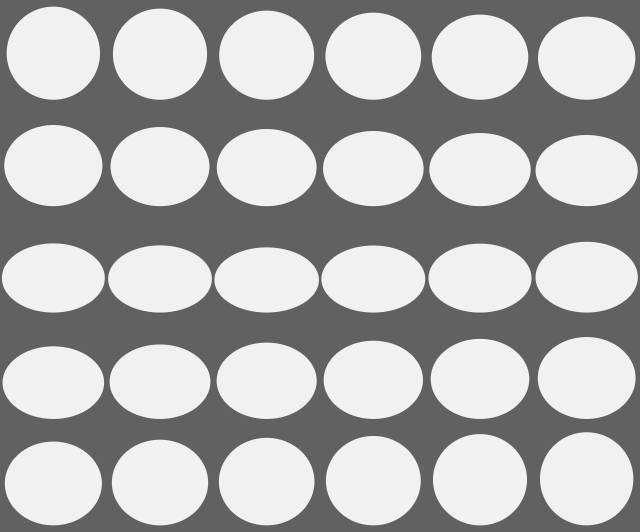
This pattern is drawn by a WebGL 1 fragment shader. Its source:

```glsl
precision highp float;

uniform vec2 u_resolution;

#define GRID vec2(6.0, 5.0)
#define ROUND_SIZE vec2(0.875, 0.875)
#define SQUASHED_SIZE vec2(0.98, 0.6125)
#define FLOOR_GAP 0.0625
#define SQUASH_PEAK 14.0
#define BALL_COLOR vec3(0.947)
#define GROUND_COLOR vec3(0.38)

// Approximate signed distance to an axis-aligned ellipse
float ellipseDistance(vec2 p, vec2 radii) {
  float level = length(p / radii);
  float slope = length(p / (radii * radii)) / max(level, 1e-4);
  return (level - 1.0) / max(slope, 1e-3);
}

// Squash amount of a frame: rises to 1 at the peak frame, then falls back to 0
float squashAmount(float frame) {
  float lastFrame = GRID.x * GRID.y - 1.0;
  return min(frame / SQUASH_PEAK, (lastFrame - frame) / (lastFrame - SQUASH_PEAK));
}

void main() {
  vec2 gridPos = gl_FragCoord.xy / u_resolution * GRID;
  vec2 cell = floor(gridPos);
  vec2 local = fract(gridPos);

  // Frames run left to right, from the top row down
  float frame = (GRID.y - 1.0 - cell.y) * GRID.x + cell.x;
  vec2 size = mix(ROUND_SIZE, SQUASHED_SIZE, squashAmount(frame));

  // Every ball rests on the same floor line of its cell
  vec2 center = vec2(0.5, FLOOR_GAP + 0.5 * size.y);
  float dist = ellipseDistance(local - center, 0.5 * size);

  // One-pixel edge smoothing in cell units
  float pixel = GRID.y / u_resolution.y;
  float coverage = clamp(0.5 - dist / pixel, 0.0, 1.0);

  gl_FragColor = vec4(mix(GROUND_COLOR, BALL_COLOR, coverage), 1.0);
}
```
